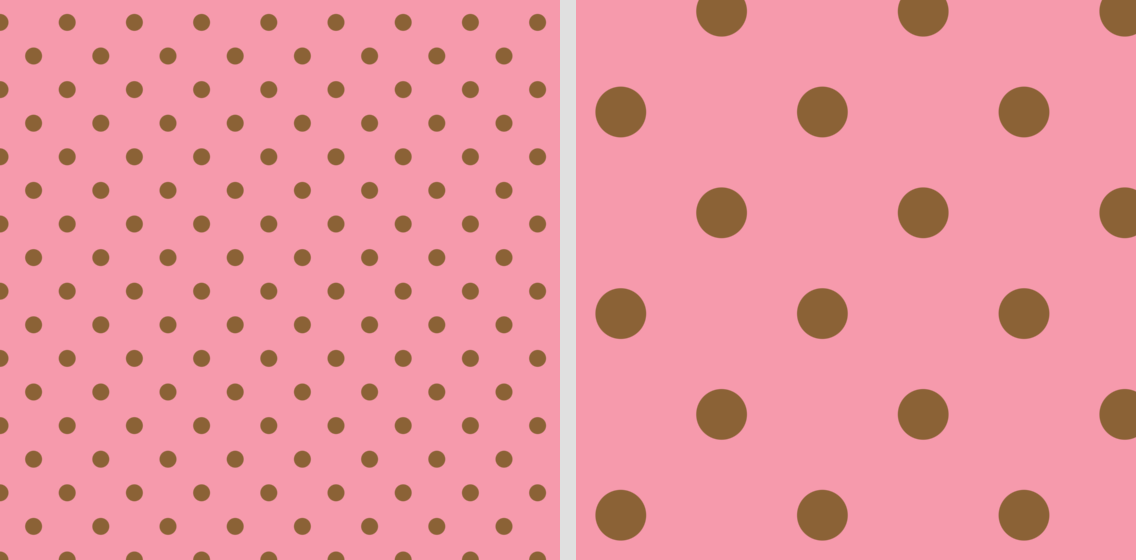
Left: the whole. Right: its middle third, enlarged.
A WebGL 2 fragment shader for this pattern:

```glsl
#version 300 es
precision highp float;
// Brown polka dots on pink, set in staggered rows.
// Two square lattices of discs, the second shifted by half a pitch
// both ways, are folded with fract and drawn with a smooth edge.

uniform vec2 u_resolution;
out vec4 fragColor;

const vec3 PINK = vec3(0.965, 0.602, 0.675);
const vec3 BROWN = vec3(0.545, 0.385, 0.213);
const float PITCH = 0.12;     // spacing of dots along a row
const float RADIUS = 0.0151;  // radius of one dot

// Distance from p to the nearest point of a square lattice
float latticeDistance(vec2 p, float pitch) {
    vec2 cell = fract(p / pitch + 0.5) - 0.5;
    return length(cell) * pitch;
}

// Signed distance to the nearest dot of the staggered pair of lattices
float staggeredDots(vec2 p, float pitch, float radius) {
    float evenRows = latticeDistance(p, pitch);
    float oddRows = latticeDistance(p - 0.5 * pitch, pitch);
    return min(evenRows, oddRows) - radius;
}

// Coverage of a shape, blended over the given edge width
float coverage(float signedDistance, float edge) {
    return 1.0 - smoothstep(-edge, edge, signedDistance);
}

void main() {
    float canvasSize = min(u_resolution.x, u_resolution.y);
    vec2 p = gl_FragCoord.xy / canvasSize;
    float edge = 0.9 / canvasSize;

    float dots = coverage(staggeredDots(p, PITCH, RADIUS), edge);
    fragColor = vec4(mix(PINK, BROWN, dots), 1.0);
}
```
